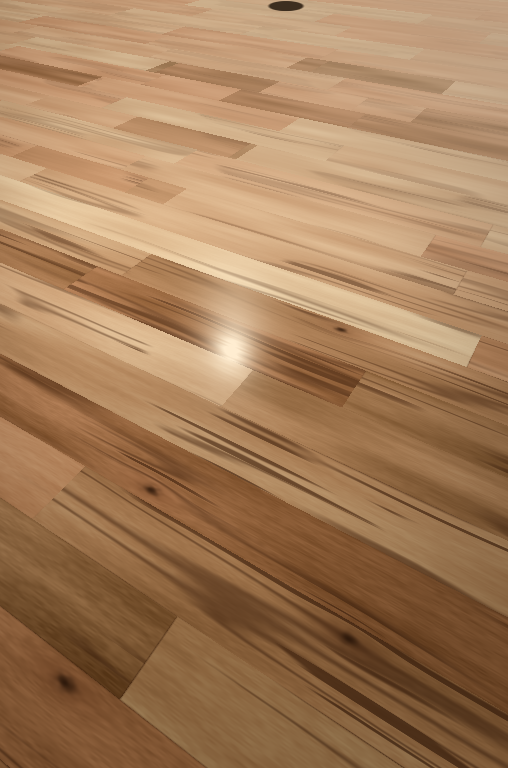
Reproduce this texture procedurally as a WebGL 2 fragment shader.

```glsl
#version 300 es
precision highp float;
uniform vec2 u_resolution;
out vec4 fragColor;

const vec3 DARK_WOOD = vec3(0.50, 0.34, 0.195);
const vec3 MID_WOOD = vec3(0.71, 0.535, 0.39);
const vec3 PALE_WOOD = vec3(0.87, 0.76, 0.63);
const vec3 STREAK = vec3(0.30, 0.17, 0.08);

// Nearest rows: joint position, tone before it, tone after it, board length
const vec4 NEAR_ROWS[10] = vec4[10](
  vec4(-1.20, 0.45, 0.40, 1.6), vec4(-0.69, 0.18, 0.58, 1.6),
  vec4(-1.01, 0.55, 0.46, 1.6), vec4(-1.45, 0.26, 0.24, 1.8),
  vec4(-1.60, 0.58, 0.54, 1.9), vec4(-0.874, 0.75, 0.36, 1.6),
  vec4(-0.654, 0.27, 0.24, 0.82), vec4(-1.385, 0.62, 0.42, 1.6),
  vec4(-0.462, 0.88, 0.54, 1.9), vec4(-2.10, 0.76, 0.66, 2.0));

// Dark boards farther away: row, start, end, tone
const vec4 FAR_DARK[7] = vec4[7](
  vec4(9, -2.3, -1.55, 0.46), vec4(12, -2.17, -1.54, 0.36), vec4(14, -4.0, -2.72, 0.16),
  vec4(15, -1.98, -0.60, 0.20), vec4(16, -2.6, -1.88, 0.22), vec4(16, -1.1, 0.0, 0.25),
  vec4(18, -1.97, -1.1, 0.18));

// Knot centres in floor coordinates
const vec2 KNOTS[4] = vec2[4](vec2(1.23, -0.77), vec2(1.74, -0.87),
                              vec2(2.73, -0.763), vec2(1.66, -0.452));

float hash(vec2 p) {
  vec3 q = fract(vec3(p.xyx) * 0.1031);
  q += dot(q, q.yzx + 33.33);
  return fract((q.x + q.y) * q.z);
}

float noise(vec2 p) {
  vec2 i = floor(p), f = fract(p);
  f = f * f * (3.0 - 2.0 * f);
  return mix(mix(hash(i), hash(i + vec2(1, 0)), f.x),
             mix(hash(i + vec2(0, 1)), hash(i + vec2(1, 1)), f.x), f.y);
}

// Noise around zero that fades where its cells shrink below a pixel
float grain(vec2 p, vec2 scale, vec2 pixel) {
  vec2 cells = pixel * scale;
  return (noise(p * scale) - 0.5) / (1.0 + 2.0 * dot(cells, cells));
}

// Slender marks at the peaks of stretched noise
float veins(vec2 p, vec2 scale, float threshold, vec2 pixel) {
  float cells = pixel.x * scale.x;
  float soft = 0.02 + 0.15 * min(cells, 1.0);
  return smoothstep(threshold - soft, threshold + soft, noise(p * scale)) / (1.0 + cells * cells);
}

// Hairlines along the contours of stretched noise
float hairlines(vec2 p, vec2 scale, vec2 pixel) {
  float soft = 0.04 + 0.8 * pixel.x * scale.x;
  return (1.0 - smoothstep(0.0, soft, abs(noise(p * scale) - 0.5))) * min(1.0, 0.16 / soft);
}

float line(float dist, float halfWidth, float pixel) {
  return clamp((halfWidth - dist) / pixel + 0.5, 0.0, 1.0) * min(1.0, 2.0 * halfWidth / pixel);
}

float edgeDistance(float t) { return min(fract(t), 1.0 - fract(t)); }

float spot(vec2 p, vec2 center, vec2 radius) {
  vec2 d = (p - center) / radius;
  return exp(-dot(d, d));
}

vec3 woodColor(float tone) {
  vec3 low = mix(DARK_WOOD, MID_WOOD, clamp(tone * 2.0, -0.3, 1.0));
  return mix(low, PALE_WOOD, clamp(tone * 2.0 - 1.0, 0.0, 1.1));
}

void main() {
  vec2 uv = gl_FragCoord.xy / u_resolution;
  vec2 view = vec2(uv.x, (1.0 - uv.y) * 1.518);

  // Floor plane: x runs across the boards, y along them
  vec2 ground = vec2(view.x + 1.88, view.x - 1.385) / (view.y + 0.283);
  vec2 pixel = fwidth(ground);

  // Board layout
  float rowWidth = max(0.215, 0.067 * ground.x);
  float across = ground.x < 3.205 ? (ground.x - 1.27) / 0.215 : 9.0 + log(ground.x / 3.205) / 0.067;
  float row = floor(across);
  bool near = row < 9.0;
  vec4 style = near ? NEAR_ROWS[int(max(row + 1.0, 0.0))] : vec4(-hash(vec2(row, 7.0)), 0.0, 0.0, 1.15);
  float along = (ground.y - style.x) / style.w;
  float index = floor(along);
  float seed = hash(vec2(row + 60.0, index + 23.0));
  float tone = near ? (index < 0.0 ? style.y : style.z) : 0.54 + 0.2 * seed;
  for (int i = 0; i < 7; i++) {
    vec4 board = FAR_DARK[i];
    if (row == board.x && ground.y > board.y && ground.y < board.z) tone = board.w;
  }

  // Grain bends around the knots
  vec2 fiber = ground;
  float knot = 0.0, halo = 0.0;
  for (int i = 0; i < 4; i++) {
    float bend = spot(ground, KNOTS[i], vec2(0.04, 0.07));
    fiber.x -= (ground.x - KNOTS[i].x) * bend * 0.6;
    halo += bend;
    knot += spot(ground, KNOTS[i], vec2(0.012, 0.015) * (0.7 + 0.6 * noise(ground * 90.0)));
  }
  fiber.x += 0.03 * (noise(ground * vec2(4.0, 3.0) + seed * 30.0) - 0.5);
  vec2 local = fiber + seed * vec2(19.0, 37.0);

  // Wood figure and fine pores
  float dark = 1.0 - smoothstep(0.2, 0.55, tone);
  float figure = grain(local, vec2(11.0, 3.0), pixel) * 0.30
               + grain(local, vec2(48.0, 5.0), pixel) * 0.13
               + grain(local, vec2(130.0, 20.0), pixel) * 0.13
               + grain(local, vec2(280.0, 70.0), pixel) * 0.32;
  vec3 color = woodColor(tone + figure * (1.0 + 0.5 * dark));
  color *= mix(vec3(1.03, 0.98, 0.95), vec3(0.98, 1.0, 0.97), seed);

  // Mineral streaks, denser on dark boards
  float patches = smoothstep(0.56 - 0.14 * dark, 0.68, noise(local * vec2(9.0, 2.2) + 4.0));
  float streak = veins(local, vec2(60.0, 2.6), 0.84 - 0.08 * dark, pixel);
  streak = max(streak, 0.7 * hairlines(local + 8.0, vec2(26.0, 1.6), pixel)) * patches;
  color = mix(color, STREAK, streak * 0.75);
  color = mix(color, color * vec3(0.82, 0.72, 0.64), min(halo, 1.0) * 0.5);
  color = mix(color, STREAK * 0.7, min(knot, 1.0) * 0.9);

  // Faint, broken seams
  float seam = max(line(edgeDistance(across) * rowWidth, 0.0013, pixel.x),
                   line(edgeDistance(along) * style.w, 0.0011, pixel.y));
  color = mix(color, STREAK, seam * 0.45 * smoothstep(0.25, 0.75, noise(ground * vec2(5.0, 7.0))));

  // Room light, distance haze and lamp reflection
  vec3 light = mix(vec3(0.84, 0.79, 0.69), vec3(1.02), smoothstep(0.05, 0.65, uv.y));
  light *= 1.0 - 0.15 * smoothstep(0.25, 0.75, distance(uv, vec2(0.42, 0.62)));
  color *= light * (1.0 + 0.09 * spot(uv, vec2(0.3, 0.7), vec2(0.5, 0.16)));
  float haze = smoothstep(0.5, 0.95, uv.y) * mix(0.08, 0.48, uv.x);
  color = mix(color, vec3(0.86, 0.77, 0.67), haze);
  vec2 lamp = vec2(0.456, 0.695);
  float glare = 0.5 * spot(view, lamp - vec2(0.0, 0.04), vec2(0.07, 0.12))
    + (0.6 + 0.6 * grain(ground, vec2(120.0, 12.0), pixel)) * spot(view, lamp, vec2(0.04, 0.045));
  color = mix(color, vec3(1.0, 0.93, 0.82), clamp(glare, 0.0, 1.0));

  // Round floor opening
  float ring = length((view - vec2(0.563, 0.012)) / vec2(0.038, 0.011));
  color = mix(color, vec3(0.24, 0.18, 0.12), 1.0 - smoothstep(0.8, 1.0, ring));
  fragColor = vec4(color, 1.0);
}
```
